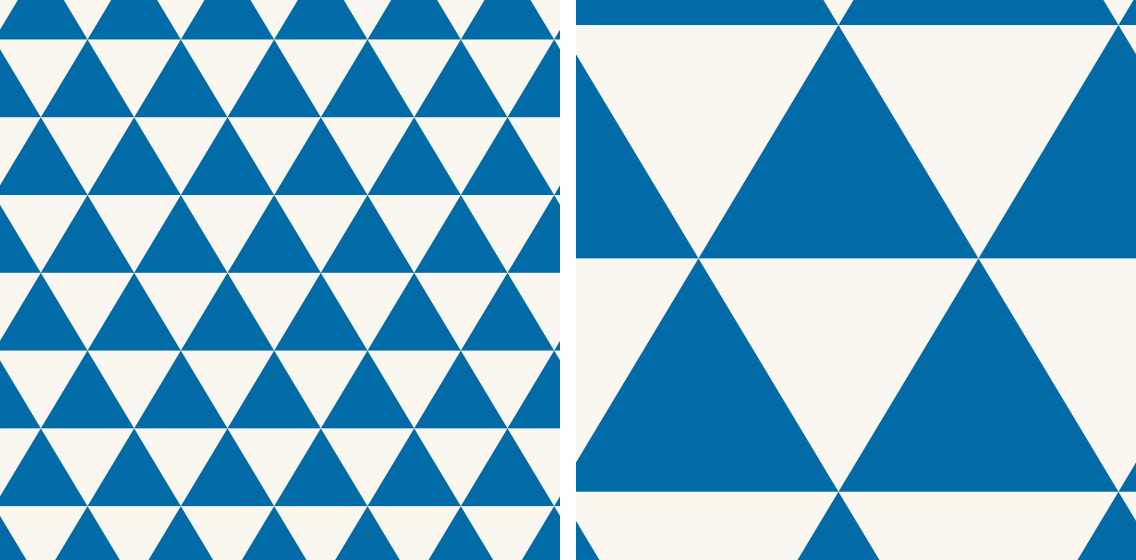
Left, the full canvas; right, a detail of the centre.
Reproduce this pattern procedurally as a WebGL 2 fragment shader.

```glsl
#version 300 es
precision highp float;
// Rows of blue triangles on cream, each row shifted by half a triangle.

#define COLUMNS 6.0
#define ROWS 7.2
#define OFFSET vec2(0.0729, 0.0962)
#define BLUE vec3(0.0, 0.42, 0.65)
#define CREAM vec3(0.98, 0.97, 0.94)

uniform vec2 u_resolution;
out vec4 fragColor;

// Signed distance to the nearest triangle edge, positive inside blue.
float triangleDistance(vec2 p) {
    vec2 size = 1.0 / vec2(COLUMNS, ROWS);
    vec2 grid = (p - OFFSET) / size;
    float row = floor(grid.y);
    float rise = grid.y - row;

    // Horizontal distance from the apex, in columns.
    float column = grid.x + 0.5 * mod(row, 2.0);
    float fromApex = abs(fract(column + 0.5) - 0.5);

    // Distance to the slanted side, in canvas units.
    float slantScale = size.x * size.y / length(vec2(0.5 * size.x, size.y));
    float side = (0.5 * (1.0 - rise) - fromApex) * slantScale;

    // Blue is bounded by the line below, cream by the line above.
    return side > 0.0 ? min(side, rise * size.y)
                      : max(side, (rise - 1.0) * size.y);
}

void main() {
    float canvas = min(u_resolution.x, u_resolution.y);
    vec2 p = gl_FragCoord.xy / canvas;

    // Blend across one pixel at the edges.
    float coverage = clamp(triangleDistance(p) * canvas + 0.5, 0.0, 1.0);
    fragColor = vec4(mix(CREAM, BLUE, coverage), 1.0);
}
```
